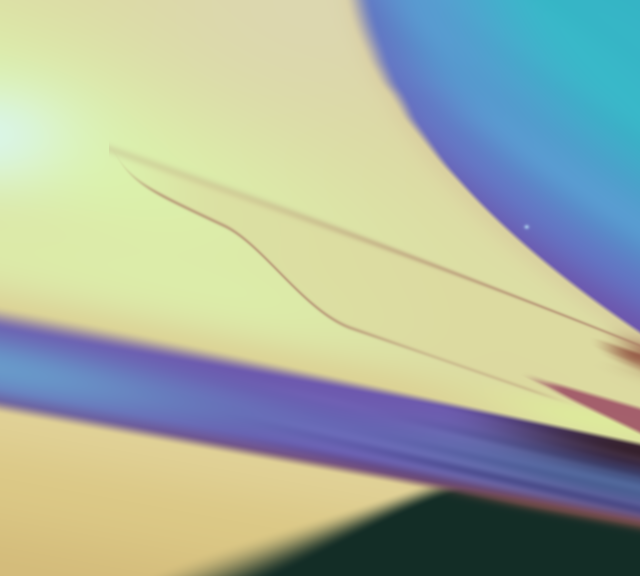
This background is drawn by a Shadertoy shader. Its source:

```glsl
#define CREAM vec3(0.865, 0.845, 0.635)
#define LIME vec3(0.860, 0.950, 0.670)
#define GLOW vec3(0.855, 0.960, 0.900)
#define SAND vec3(0.860, 0.785, 0.525)
#define VIOLET vec3(0.430, 0.340, 0.680)
#define AZURE vec3(0.340, 0.600, 0.810)
#define TEAL vec3(0.210, 0.710, 0.775)
#define PLUM vec3(0.430, 0.270, 0.390)
#define DARK vec3(0.075, 0.175, 0.150)
#define LINE_WIDTH 0.0032
#define STREAK_AMOUNT 0.10

float hash(vec2 p) {
    vec3 q = fract(vec3(p.xyx) * 0.1031);
    q += dot(q, q.yzx + 33.33);
    return fract((q.x + q.y) * q.z);
}

float noise(vec2 p) {
    vec2 cell = floor(p), f = fract(p);
    f = f * f * (3.0 - 2.0 * f);
    return mix(mix(hash(cell), hash(cell + vec2(1, 0)), f.x),
               mix(hash(cell + vec2(0, 1)), hash(cell + vec2(1, 1)), f.x), f.y);
}

float bell(float d, float width) {
    return exp(-d * d / (width * width));
}

float spot(vec2 p, vec2 center, vec2 size) {
    vec2 d = (p - center) / size;
    return exp(-dot(d, d));
}

// Heights of the long edges, as functions of x
float bandTop(float x) { return 0.449 - 0.205 * x - 0.015 * x * x; }
float bandBottom(float x) { return 0.294 - 0.204 * x; }
float filmTop(float x) {
    float t = x - 0.195;
    return 0.732 - 0.38 * t - 0.04 * t * t;
}
float filmBottom(float x) {
    float left = 0.655 - 0.52 * (x - 0.26);
    float right = 0.391 - 0.384 * (x - 0.651);
    float tip = 0.043 * exp(-max(x - 0.176, 0.0) / 0.025);
    return mix(left, right, smoothstep(0.35, 0.55, x)) + tip;
}

// Pale backdrop with the glow at the left
vec3 backdrop(vec2 p) {
    vec3 color = CREAM;
    float beam = bell(p.y - 0.79 + 0.42 * p.x, 0.21);
    color = mix(color, LIME, beam * (1.0 - 0.75 * smoothstep(0.1, 0.8, p.x)));
    color = mix(color, vec3(0.86, 0.84, 0.71), 0.7 * spot(p, vec2(0.5, 1.0), vec2(0.28, 0.2)));
    color = mix(color, GLOW, spot(p, vec2(-0.02, 0.765), vec2(0.13, 0.09)));
    float aboveBand = p.y - bandTop(p.x);
    color = mix(color, LIME, 0.55 * bell(aboveBand - 0.11, 0.07) * (1.0 - smoothstep(0.35, 0.8, p.x)));
    color = mix(color, vec3(0.87, 0.93, 0.60), 0.75 * spot(vec2(p.x, aboveBand), vec2(0.93, 0.025), vec2(0.16, 0.03)));
    return mix(color, SAND, 0.5 * bell(aboveBand, 0.045) * (1.0 - smoothstep(0.6, 0.9, p.x)));
}

// Thin film outlined by two curves
vec3 addFilm(vec3 color, vec2 p) {
    float top = p.y - filmTop(p.x), bottom = p.y - filmBottom(p.x);
    float inside = smoothstep(0.008, -0.008, top) * smoothstep(-0.005, 0.005, bottom);
    inside *= smoothstep(0.17, 0.35, p.x);
    color = mix(color, vec3(0.86, 0.84, 0.615), 0.55 * inside);
    float topFocus = smoothstep(0.3, 0.9, p.x);
    float topLine = bell(top, mix(0.009, LINE_WIDTH, topFocus)) * mix(0.18, 0.55, topFocus);
    float bottomLine = bell(bottom, LINE_WIDTH * 1.2) * mix(0.6, 0.28, smoothstep(0.48, 0.7, p.x));
    bottomLine *= smoothstep(0.17, 0.26, p.x) * (1.0 - smoothstep(0.82, 0.9, p.x));
    color = mix(color, vec3(0.66, 0.48, 0.40), topLine * step(0.17, p.x));
    return mix(color, vec3(0.68, 0.51, 0.42), bottomLine);
}

// Red wedges where the film meets the right border
vec3 addWedges(vec3 color, vec2 p) {
    float fray = 0.04 * (noise(vec2(p.x * 5.0, (p.y + 0.42 * p.x) * 110.0)) - 0.5);
    float lowY = p.y - 0.333 + 0.43 * (p.x - 0.853);
    float lowHalf = 0.005 + 0.11 * max(p.x - 0.853, 0.0);
    float low = smoothstep(lowHalf + 0.006, lowHalf - 0.006, abs(lowY));
    low *= smoothstep(0.83, 0.90, p.x + fray);
    color = mix(color, vec3(0.62, 0.32, 0.40), 0.9 * low);
    float highY = p.y - 0.384 + 0.35 * (p.x - 1.0);
    float high = bell(highY, 0.026) * smoothstep(0.925, 1.01, p.x + fray);
    return mix(color, vec3(0.55, 0.29, 0.23), 0.9 * high);
}

// Blue sheet in the upper right
vec3 addSheet(vec3 color, vec2 p) {
    float t = 1.0 - p.y;
    float slope = 0.192 + 1.976 * t;
    float edge = 0.56 + 0.192 * t + 0.988 * t * t;
    edge += 0.012 * (noise(p.yy * 24.0) - 0.5) * bell(t - 0.18, 0.08);
    float depth = (p.x - edge) / sqrt(1.0 + slope * slope);
    float blur = mix(0.022, 0.005, smoothstep(0.0, 0.35, t));
    float tone = depth + 0.13 * (p.y - 0.70);
    vec3 sheet = mix(VIOLET, vec3(0.39, 0.45, 0.76), smoothstep(-0.04, 0.045, tone));
    sheet = mix(sheet, AZURE, smoothstep(0.02, 0.14, tone));
    sheet = mix(sheet, TEAL, smoothstep(0.12, 0.34, tone));
    sheet += 0.025 * (noise(vec2((p.x + p.y) * 5.0, (p.y + 0.7 * p.x) * 16.0)) - 0.5);
    color = mix(color, vec3(0.84, 0.76, 0.60), 0.4 * bell(depth, 0.025));
    color = mix(color, sheet, smoothstep(-blur, blur, depth));
    return mix(color, vec3(0.65, 0.78, 0.92), 0.8 * spot(p, vec2(0.823, 0.606), vec2(0.004)));
}

// Sand floor with the dark corner
vec3 floorColor(vec2 p) {
    float below = bandBottom(p.x) - p.y;
    vec3 color = mix(vec3(0.88, 0.82, 0.59), SAND, smoothstep(0.0, 0.14, below));
    color = mix(color, vec3(0.83, 0.735, 0.48), smoothstep(0.12, 0.30, below));
    float rim = 0.45 * (p.x - 0.345) - 0.35 * max(p.x - 0.6, 0.0) * (p.x - 0.6);
    float blur = mix(0.055, 0.018, smoothstep(0.25, 0.7, p.x));
    return mix(color, DARK, smoothstep(-blur, blur, rim - p.y));
}

// Iridescent band, v runs from its lower to its upper edge
vec3 bandColor(vec2 p, float v) {
    float right = smoothstep(0.50, 0.98, p.x);
    vec3 color = mix(VIOLET, vec3(0.40, 0.39, 0.70), bell(v - 0.45, 0.3));
    color = mix(color, vec3(0.41, 0.60, 0.79), spot(vec2(p.x, v), vec2(-0.02, 0.43), vec2(0.32, 0.36)));
    color = mix(color, vec3(0.27, 0.36, 0.56), right * bell(v - 0.43, 0.4));
    color = mix(color, vec3(0.36, 0.34, 0.58), 0.7 * right * bell(v - 0.2, 0.13));
    color = mix(color, vec3(0.19, 0.11, 0.16), smoothstep(0.68, 1.0, p.x) * smoothstep(0.45, 0.9, v));
    color = mix(color, PLUM, (0.35 + 0.55 * smoothstep(0.1, 0.6, p.x)) * smoothstep(0.22, -0.02, v));
    float streak = noise(vec2(p.x * 4.0, v * 11.0 + p.x * 3.0)) - 0.5;
    return color + STREAK_AMOUNT * streak * smoothstep(0.2, 0.8, p.x);
}

void mainImage(out vec4 fragColor, in vec2 fragCoord) {
    vec2 p = fragCoord / iResolution.xy;
    vec3 color = addFilm(backdrop(p), p);
    color = addSheet(addWedges(color, p), p);
    float top = bandTop(p.x), bottom = bandBottom(p.x);
    float v = (p.y - bottom) / (top - bottom);
    float topBlur = mix(0.022, 0.006, smoothstep(0.0, 0.9, p.x));
    float bottomBlur = mix(0.014, 0.007, p.x);
    color = mix(color, bandColor(p, v), smoothstep(topBlur, -topBlur, p.y - top));
    color = mix(color, floorColor(p), smoothstep(bottomBlur, -bottomBlur, p.y - bottom));
    float copper = bell(p.y - bottom, 0.011) * smoothstep(0.6, 0.85, p.x);
    color = mix(color, vec3(0.50, 0.31, 0.28), 0.65 * copper);
    fragColor = vec4(clamp(color, 0.0, 1.0), 1.0);
}
```
